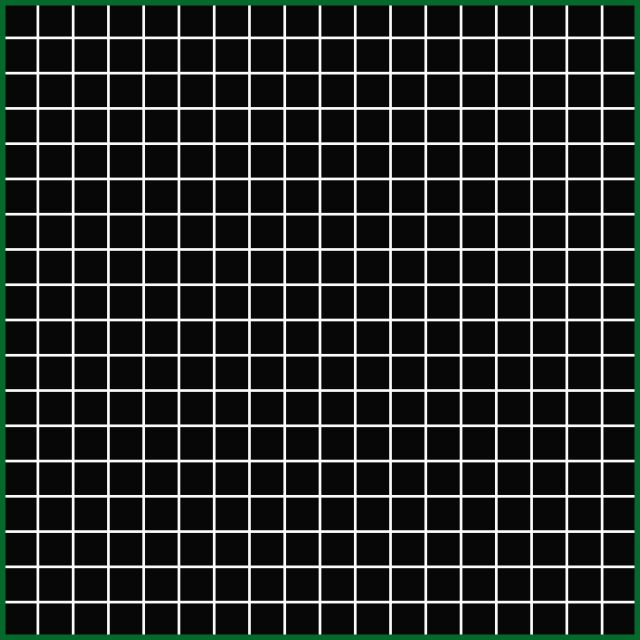
Give the GLSL for this pattern, as a WebGL 2 fragment shader.

```glsl
#version 300 es
precision highp float;
// Thin white square grid on near-black, framed by a narrow green border.
// Folded coordinates give the distance to the nearest grid line; each
// edge is smoothed by its box coverage of one pixel.

#define CELLS 18.0          // cells across and down
#define PITCH 0.0551        // spacing of the lines, centred on the canvas
#define LINE_WIDTH 0.0042
#define BORDER_WIDTH 0.0086
#define TILE_COLOR vec3(0.028, 0.028, 0.028)
#define LINE_COLOR vec3(0.985, 0.98, 0.985)
#define BORDER_COLOR vec3(0.02, 0.41, 0.17)

uniform vec2 u_resolution;
out vec4 fragColor;

// Distance from each coordinate to its nearest grid line.
vec2 gridDistance(vec2 p) {
    vec2 cell = (p - 0.5) / PITCH + 0.5 * CELLS;
    return (0.5 - abs(fract(cell) - 0.5)) * PITCH;
}

// Share of a pixel covered by a band of the given half width.
vec2 bandCoverage(vec2 dist, float halfWidth, vec2 pixel) {
    vec2 limit = min(vec2(1.0), 2.0 * halfWidth / pixel);
    return clamp((halfWidth - dist) / pixel + 0.5, vec2(0.0), limit);
}

// Union of horizontal and vertical coverage.
float unite(vec2 coverage) {
    return 1.0 - (1.0 - coverage.x) * (1.0 - coverage.y);
}

void main() {
    vec2 uv = gl_FragCoord.xy / u_resolution;
    vec2 pixel = 1.0 / u_resolution;

    // Grid lines over the dark tiles
    float lines = unite(bandCoverage(gridDistance(uv), 0.5 * LINE_WIDTH, pixel));
    vec3 color = mix(TILE_COLOR, LINE_COLOR, lines);

    // Border over the outer edge of the grid
    vec2 edgeDistance = min(uv, 1.0 - uv);
    vec2 borderCoverage = clamp((BORDER_WIDTH - edgeDistance) / pixel + 0.5, 0.0, 1.0);
    color = mix(color, BORDER_COLOR, unite(borderCoverage));

    fragColor = vec4(color, 1.0);
}
```
